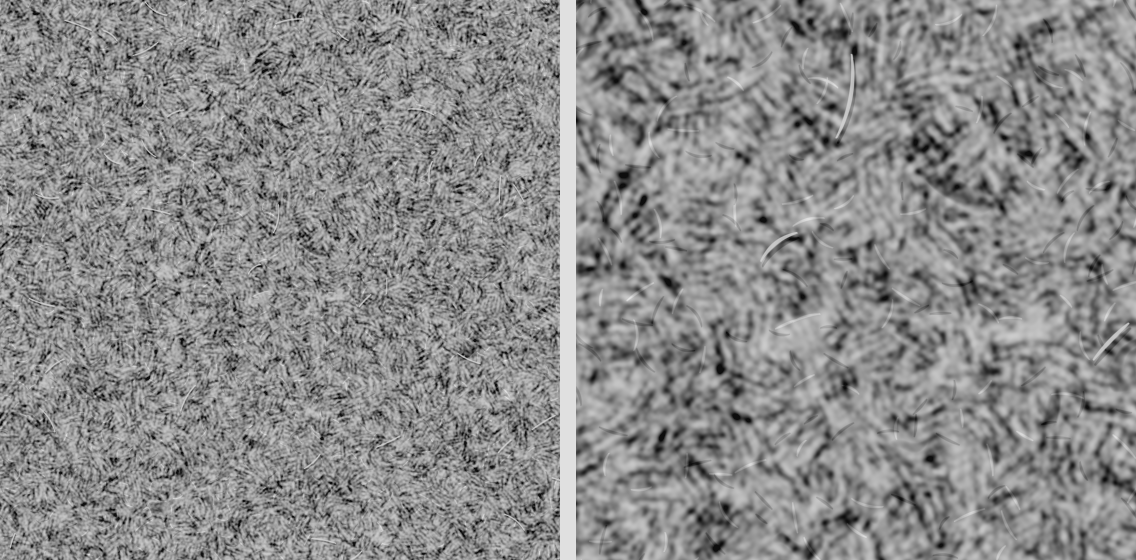
Left, the full canvas; right, a detail of the centre.
This texture is drawn by a WebGL 1 fragment shader. Its source:

```glsl
precision highp float;
// Grey matted turf: fine fibre tufts, dark gaps and a few loose pale blades.

uniform vec2 u_resolution;

#define MEAN_TONE 0.545
#define CONTRAST 0.127
#define DARK_SKEW 0.12
#define TUFT_CELLS 38.0
#define FIBRE_ACROSS 185.0
#define FIBRE_ALONG 62.0
#define CLUMP_CELLS 50.0
#define PATCH_CELLS 13.0
#define GRAIN_CELLS 190.0
#define PIT_CELLS 30.0
#define STRAND_CELLS 44.0
#define BLADE_CELLS 12.0

const float TAU = 6.28319;

vec2 hash2(vec2 p) {
  vec3 h = fract(p.xyx * vec3(0.1031, 0.1030, 0.0973));
  h += dot(h, h.yzx + 33.33);
  return fract((h.xx + h.yz) * h.zy);
}

vec2 rotate(vec2 p, float angle) {
  float c = cos(angle), s = sin(angle);
  return vec2(c * p.x + s * p.y, c * p.y - s * p.x);
}

float cornerSlope(vec2 cell, vec2 offset) {
  float angle = TAU * hash2(cell).x;
  return dot(vec2(cos(angle), sin(angle)), offset);
}

// Gradient noise scaled to a standard deviation of about one.
float gradientNoise(vec2 p) {
  vec2 i = floor(p), f = p - i;
  vec2 u = f * f * f * (f * (f * 6.0 - 15.0) + 10.0);
  vec2 e = vec2(1.0, 0.0);
  float low = mix(cornerSlope(i, f), cornerSlope(i + e.xy, f - e.xy), u.x);
  float high = mix(cornerSlope(i + e.yx, f - e.yx), cornerSlope(i + e.xx, f - e.xx), u.x);
  return 4.65 * mix(low, high, u.y);
}

// Overlapping tufts, each combed in its own direction.
float fibreTufts(vec2 p) {
  vec2 q = p * TUFT_CELLS, base = floor(q);
  float total = 0.0, power = 0.0;
  for (int y = -1; y <= 1; y++) {
    for (int x = -1; x <= 1; x++) {
      vec2 cell = base + vec2(float(x), float(y));
      vec2 rnd = hash2(cell + 17.0);
      vec2 offset = q - cell - 0.15 - 0.7 * rnd;
      float weight = exp(-5.0 * dot(offset, offset));
      vec2 combed = rotate(offset, TAU * hash2(cell + 71.0).x) / TUFT_CELLS;
      vec2 fibre = combed * vec2(FIBRE_ALONG, FIBRE_ACROSS) + 200.0 * rnd + 50.0;
      total += weight * gradientNoise(fibre);
      power += weight * weight;
    }
  }
  return total / sqrt(power);
}

// Coverage of scattered, bent and tapered strands; sizes in canvas units.
float strands(vec2 p, float cells, float halfLength, float halfWidth, float density) {
  float soft = 0.8 / u_resolution.y;
  vec2 base = floor(p * cells);
  float cover = 0.0;
  for (int y = -1; y <= 1; y++) {
    for (int x = -1; x <= 1; x++) {
      vec2 cell = base + vec2(float(x), float(y));
      vec2 shape = hash2(cell + 131.0), kind = hash2(cell + 257.0);
      vec2 q = rotate(p - (cell + hash2(cell + 37.0)) / cells, TAU * shape.x);
      float reach = halfLength * mix(0.45, 1.0, shape.y);
      float t = q.x / reach;
      q.y += (kind.y - 0.5) * 0.45 * reach * t * t;
      float d = length(vec2(max(abs(q.x) - reach, 0.0), q.y));
      float width = halfWidth * (1.0 - 0.5 * min(t * t, 1.0));
      float mask = 1.0 - smoothstep(max(width - soft, 0.0), width + soft, d);
      cover = max(cover, mask * step(kind.x, density));
    }
  }
  return cover;
}

void main() {
  vec2 p = gl_FragCoord.xy / u_resolution.y;

  // Broad light and shade between the clumps.
  vec2 warp = 0.006 * vec2(gradientNoise(p * 40.0 + 9.0), gradientNoise(p * 40.0 + 83.0));
  float clump = gradientNoise(rotate(p + warp, 0.35) * CLUMP_CELLS * vec2(1.0, 0.8) + 300.0);
  float patches = gradientNoise(rotate(p, 0.8) * PATCH_CELLS + 150.0);
  float shade = 0.5 * clump + 0.16 * patches;

  // Fibres and grain, crisper inside the dark gaps.
  float grain = gradientNoise(rotate(p, 0.6) * GRAIN_CELLS + 500.0);
  float detail = 0.64 * fibreTufts(p) + 0.42 * grain;
  float tone = shade + detail * (1.0 - 0.16 * clump);
  tone += DARK_SKEW * (0.8 - tone * tone);

  // Sparse deep pits.
  float pit = gradientNoise(rotate(p + warp, 1.1) * PIT_CELLS + 400.0);
  tone -= 1.5 * smoothstep(1.7, 2.5, pit);

  // Short strands, then long loose blades with their shadows.
  tone += 0.9 * strands(p, STRAND_CELLS, 0.010, 0.0008, 0.4);
  tone -= 0.9 * strands(p + 3.7, STRAND_CELLS, 0.009, 0.0009, 0.4);
  float shadow = strands(p + vec2(-0.001, 0.003), BLADE_CELLS, 0.026, 0.0014, 0.22);
  float blade = strands(p, BLADE_CELLS, 0.026, 0.0012, 0.22);
  tone = mix(tone - 1.1 * shadow, 2.2, 0.85 * blade);

  float grey = clamp(MEAN_TONE + CONTRAST * tone, 0.05, 0.95);
  gl_FragColor = vec4(vec3(grey), 1.0);
}
```
